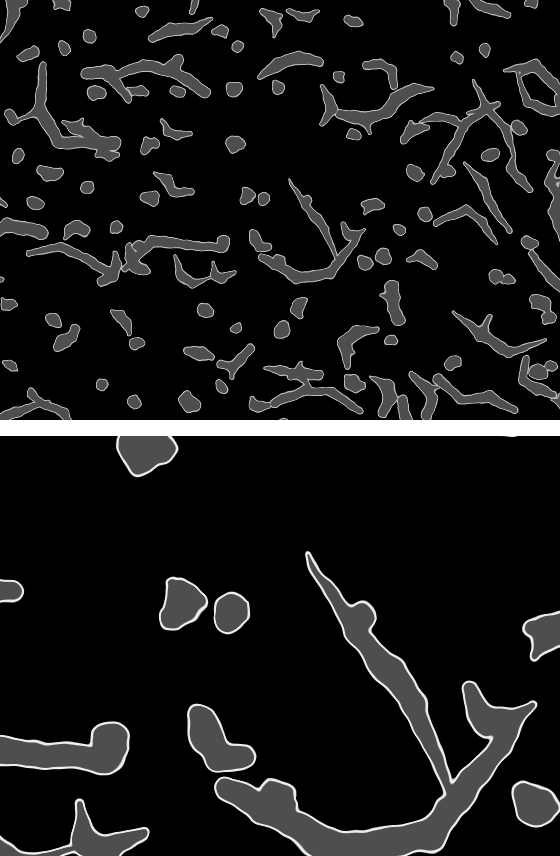
Top: the whole. Bottom: its middle third, enlarged.
Reproduce this texture procedurally as a WebGL 1 fragment shader.

```glsl
precision highp float;
// Scattered grey worm-like grains with thin pale outlines on black.
// Each grid cell holds one bent chain of tapered capsules, some with a side
// branch; the distances are blended, roughened by gradient noise and outlined.
uniform vec2 u_resolution;

vec2 hash2(vec2 p) {
  vec2 q = vec2(dot(p, vec2(127.1, 311.7)), dot(p, vec2(269.5, 183.3)));
  return fract(sin(q) * 43758.55);
}

float gradientNoise(vec2 p) {
  vec2 i = floor(p), f = fract(p);
  vec2 u = f * f * f * (f * (f * 6.0 - 15.0) + 10.0);
  vec2 e = vec2(0.0, 1.0);
  float a = dot(hash2(i) * 2.0 - 1.0, f);
  float b = dot(hash2(i + e.yx) * 2.0 - 1.0, f - e.yx);
  float c = dot(hash2(i + e.xy) * 2.0 - 1.0, f - e.xy);
  float d = dot(hash2(i + e.yy) * 2.0 - 1.0, f - e.yy);
  return mix(mix(a, b, u.x), mix(c, d, u.x), u.y);
}

vec2 noise2(vec2 p) {
  return vec2(gradientNoise(p), gradientNoise(p + 57.3));
}

float smoothMin(float a, float b, float k) {
  float h = max(k - abs(a - b), 0.0) / k;
  return min(a, b) - h * h * k * 0.25;
}

// Capsule between two joints; xy is the position, z the radius
float taperedSegment(vec2 p, vec3 a, vec3 b) {
  vec2 ab = b.xy - a.xy;
  float h = clamp(dot(p - a.xy, ab) / dot(ab, ab), 0.0, 1.0);
  return length(p - a.xy - ab * h) - mix(a.z, b.z, h);
}

// Joint of a grain's chain at t from -1 to 1, in the grain's own frame
vec3 joint(float t, float halfLength, float bend, float radius, vec2 id) {
  vec2 r = hash2(id + t * 3.7 + 11.0);
  float y = bend * (t * t - 0.4) + 0.35 * (r.x - 0.5);
  float tip = mix(1.0, 0.15 + 0.85 * r.y, t * t);
  return vec3(halfLength * vec2(t, y), radius * tip * (0.8 + 0.35 * r.x));
}

float grain(vec2 p, vec2 id) {
  vec2 size = hash2(id + 3.1), turn = hash2(id + 7.9), extra = hash2(id + 21.3);
  float s2 = size.x * size.x;
  float halfLength = 0.007 + 0.05 * s2 + 0.07 * s2 * s2 * s2;
  float radius = mix(0.0105, 0.0155, size.y);

  // Most grains fall gently to the right, a few stand upright
  float swing = turn.x * 2.0 - 1.0;
  float angle = -0.4 + 0.4 * swing + 1.2 * swing * swing * swing;
  float c = cos(angle), s = sin(angle);
  p = vec2(c * p.x + s * p.y, c * p.y - s * p.x);

  float bend = (turn.y - 0.5) * 1.5;
  float d = 1.0;
  vec3 a = joint(-1.0, halfLength, bend, radius, id);
  for (int i = 1; i <= 3; i++) {
    vec3 b = joint(float(i) / 1.5 - 1.0, halfLength, bend, radius, id);
    d = smoothMin(d, taperedSegment(p, a, b), 0.005);
    a = b;
  }

  // Side branch on some of the grains
  if (extra.x > 0.72) {
    vec3 root = joint(-1.0 / 3.0, halfLength, bend, radius, id);
    vec2 reach = vec2(extra.y - 0.5, extra.y > 0.5 ? 0.8 : -0.8);
    vec3 end = vec3(root.xy + reach * (0.014 + 0.4 * halfLength), 0.004);
    d = smoothMin(d, taperedSegment(p, vec3(root.xy, radius * 0.6), end), 0.012);
  }
  return d;
}

void main() {
  float pixel = 1.0 / u_resolution.y;
  vec2 p = gl_FragCoord.xy * pixel;

  // Irregular edges: broad wobble and fine roughness
  p += 0.007 * noise2(p * 26.0) + 0.0026 * noise2(p * 75.0);

  // Nearest grains of the surrounding cells
  float cell = 0.1;
  vec2 home = floor(p / cell);
  float d = 1.0;
  for (int j = -2; j <= 2; j++) {
    for (int i = -2; i <= 2; i++) {
      vec2 id = home + vec2(float(i), float(j));
      if (hash2(id + 41.7).x > 0.08) {
        vec2 center = (id + 0.05 + 0.9 * hash2(id)) * cell;
        d = smoothMin(d, grain(p - center, id), 0.004);
      }
    }
  }

  // Flat fill under a hairline outline, both covered by area
  float halfLine = 0.0009;
  float fill = clamp(0.5 - d / pixel, 0.0, 1.0);
  float line = clamp((halfLine - abs(d)) / pixel + 0.5, 0.0, min(1.0, 2.0 * halfLine / pixel));
  float grey = mix(0.306 * fill, 0.93, line);
  gl_FragColor = vec4(vec3(grey), 1.0);
}
```
